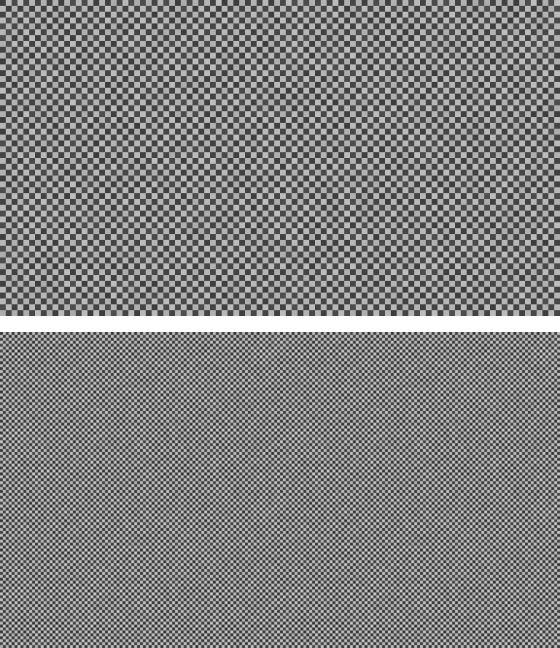
Top, the tile; bottom, the same tile 2 across and 2 down.
Reproduce this pattern procedurally as a Shadertoy shader.

```glsl
// Fine grey checkerboard, 96 by 54 squares, with a slight tone shift from square to square.

const vec2 GRID = vec2(96.0, 54.0);

float hash(vec2 p) {
    vec3 q = fract(p.xyx * vec3(0.1031, 0.1030, 0.0973));
    q += dot(q, q.yzx + 33.33);
    return fract((q.x + q.y) * q.z);
}

// Grey of one square; ids wrap so that opposite edges join
float squareTone(vec2 id) {
    id = mod(id, GRID);
    float odd = mod(id.x + id.y, 2.0);
    return mix(0.71, 0.27, odd) + 0.07 * (hash(id) - 0.5);
}

void mainImage(out vec4 fragColor, in vec2 fragCoord) {
    // Footprint of the pixel, measured in squares
    vec2 footprint = GRID / iResolution.xy;
    vec2 upper = fragCoord * footprint + 0.5 * footprint;
    vec2 id = floor(upper);

    // Share of the footprint that lies in the upper square on each axis
    vec2 cover = clamp((upper - id) / footprint, 0.0, 1.0);

    // Area-weighted blend of the squares that meet in this pixel
    float below = mix(squareTone(id - 1.0), squareTone(id - vec2(0.0, 1.0)), cover.x);
    float above = mix(squareTone(id - vec2(1.0, 0.0)), squareTone(id), cover.x);
    fragColor = vec4(vec3(mix(below, above, cover.y)), 1.0);
}
```
